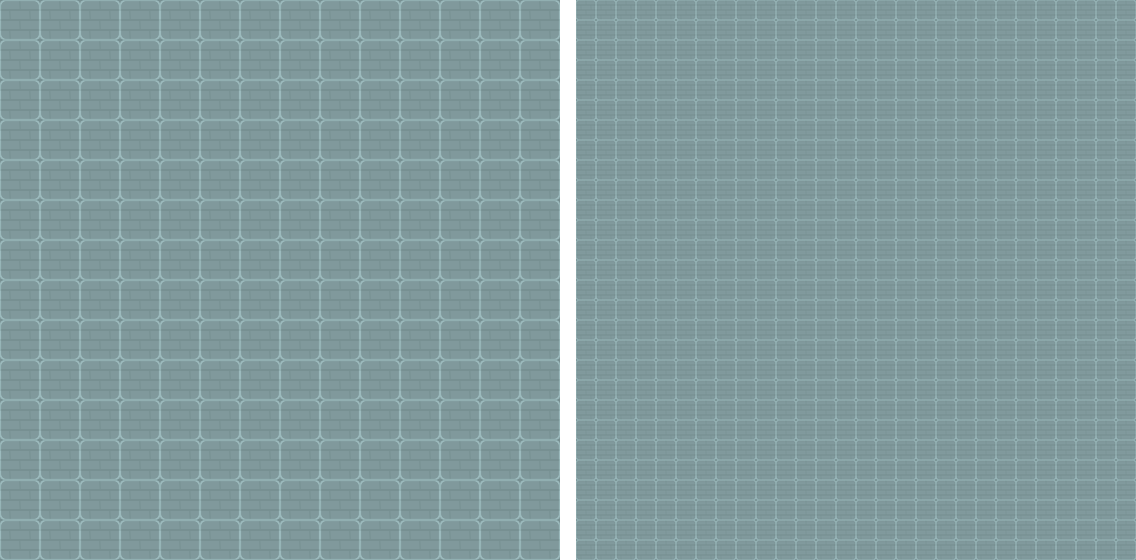
Left: one tile. Right: repeated 2 by 2.
This pattern is drawn by a Shadertoy shader. Its source:

```glsl
// Grid of rounded, pale-framed panels over a running-bond brick wall.
// Each panel is a rounded-box distance field; the mortar is a translucent
// darkening laid over everything. Whole repeat counts make it tile.

const float PANELS = 14.0;          // panels across and down
const float COURSES = 4.0;          // brick rows per panel
const float BRICKS = 2.0;           // bricks per row in a panel
const float FRAME_WIDTH = 0.030;    // all widths are in panel units
const float CORNER_RADIUS = 0.15;
const float BED_WIDTH = 0.031;
const float JOINT_WIDTH = 0.020;
const float JOINT_SLANT = 0.04;

const vec3 WALL = vec3(0.50, 0.60, 0.61);
const vec3 FRAME = vec3(0.61, 0.73, 0.74);
const vec3 MORTAR_TINT = vec3(0.89, 0.905, 0.90);

float roundedBox(vec2 p, vec2 halfSize, float radius) {
    vec2 q = abs(p) - halfSize + radius;
    return length(max(q, 0.0)) + min(max(q.x, q.y), 0.0) - radius;
}

// Distance to the nearest of evenly spaced lines at multiples of 1 / count
float lineDistance(float x, float count) {
    return abs(fract(x * count + 0.5) - 0.5) / count;
}

// Antialiased stroke coverage around a line
float stroke(float dist, float width, float pixel) {
    return clamp((0.5 * width - dist) / pixel + 0.5, 0.0, 1.0);
}

// Rounded outline inside a panel; corner gaps leave a four-pointed star
float frameMask(vec2 cell, float pixel) {
    float d = roundedBox(cell - 0.5, vec2(0.5), CORNER_RADIUS);
    float inner = smoothstep(-0.5 * pixel, 0.5 * pixel, d + FRAME_WIDTH);
    float outside = smoothstep(0.0, pixel, d);
    return inner * (1.0 - outside);
}

// Horizontal beds plus fainter upright joints, staggered on every other row
float mortarMask(vec2 cell, float pixel) {
    float row = floor(cell.y * COURSES);
    float rowHeight = fract(cell.y * COURSES) - 0.5;
    float stagger = 0.5 * (1.0 - mod(row, 2.0)) / BRICKS;
    float slant = JOINT_SLANT * rowHeight / COURSES;
    float bed = stroke(lineDistance(cell.y, COURSES), BED_WIDTH, pixel);
    float joint = stroke(lineDistance(cell.x + stagger + slant, BRICKS), JOINT_WIDTH, pixel);
    return max(bed, 0.8 * joint);
}

void mainImage(out vec4 fragColor, in vec2 fragCoord) {
    vec2 cell = fract(fragCoord / iResolution.xy * PANELS);
    float pixel = PANELS / min(iResolution.x, iResolution.y);

    vec3 color = mix(WALL, FRAME, frameMask(cell, pixel));
    color *= mix(vec3(1.0), MORTAR_TINT, mortarMask(cell, pixel));
    fragColor = vec4(color, 1.0);
}
```
